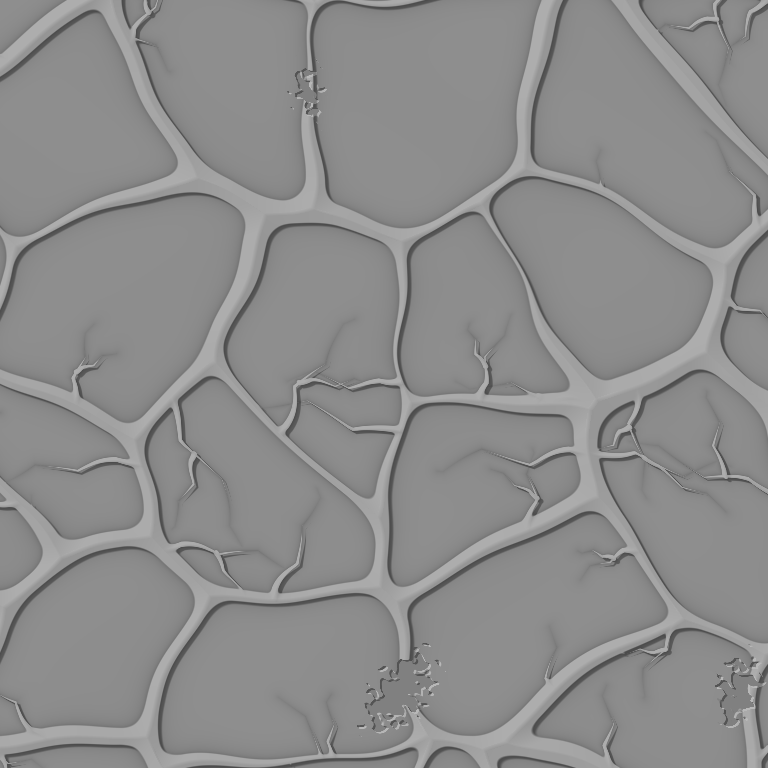
Write a Shadertoy shader that draws this texture map.

```glsl
// Grey plates parted by raised, branching veins, lit from the upper left.
// Warped cellular borders make the veins, tapered strokes make the twigs,
// and a second sample of the same field toward the light gives the shadows.

const float CELLS = 4.1;                   // plates per canvas height
const vec2 TO_LIGHT = vec2(-0.0050, 0.0040);

const float PLATE = 0.555;
const float VEIN = 0.632;
const float PIT = 0.50;

vec2 hash2(vec2 c) {
    vec3 q = fract(c.xyx * vec3(0.1031, 0.1030, 0.0973));
    q += dot(q, q.yzx + 33.33);
    return fract((q.xx + q.yz) * q.zy);
}

vec2 site(vec2 id) {
    return id + 0.05 + 0.9 * hash2(id + 19.0);
}

float smin(float a, float b, float k) {
    float h = max(k - abs(a - b), 0.0) / k;
    return min(a, b) - 0.25 * k * h * h;
}

vec2 rotate(vec2 v, float angle) {
    float c = cos(angle), s = sin(angle);
    return vec2(c * v.x - s * v.y, s * v.x + c * v.y);
}

// Layered sines that curve the straight cell borders
vec2 warp(vec2 p) {
    p += 0.018 * sin(p.yx * vec2(14.0, 12.0) + vec2(0.7, 2.1));
    return p + 0.004 * sin(p.yx * vec2(43.0, 37.0) + vec2(3.0, 1.2));
}

// Point on a slightly kinked line at fraction t of its length
vec2 kinked(vec2 dir, float len, float t, float phase) {
    float sway = 0.035 * len * min(1.0, 3.0 * t) * asin(sin(11.0 * t + phase));
    return dir * len * t + vec2(-dir.y, dir.x) * sway;
}

// Distance to a kinked stroke that tapers to a point
float stroke(vec2 r, vec2 dir, float len, float width, float phase) {
    float t = clamp(dot(r, dir) / len, 0.0, 1.0);
    return length(r - kinked(dir, len, t, phase)) - mix(width, -0.6 * width, t);
}

// A twig, sometimes forked near its middle
float twig(vec2 r, vec2 dir, vec2 seed) {
    float len = 0.35 + 0.50 * fract(seed.x * 17.0);
    float phase = 6.28 * seed.y;
    float d = stroke(r, dir, len, 0.019, phase);
    float turn = fract(seed.y * 13.0) - 0.5;
    if (abs(turn) > 0.22) {
        vec2 fork = kinked(dir, len, 0.4, phase);
        d = min(d, stroke(r - fork, rotate(dir, 2.6 * turn), 0.55 * len, 0.014, phase + 2.0));
    }
    return d;
}

// Signed distance to the veins and twigs, negative inside
float veinField(vec2 p) {
    vec2 g = warp(p) * CELLS;
    vec2 base = floor(g), homeId = base;
    float nearest = 9.0;
    for (int i = 0; i < 9; i++) {
        vec2 id = base + vec2(i % 3, i / 3) - 1.0;
        float dist = distance(g, site(id));
        if (dist < nearest) { nearest = dist; homeId = id; }
    }
    vec2 home = site(homeId);
    float width = 0.035 + 0.017 * sin(g.x * 2.3 + 1.3 * sin(g.y * 1.7))
                        + 0.011 * sin(g.y * 3.4 - g.x * 1.5);
    float d = 1.0, twigs = 1.0;
    for (int i = 0; i < 25; i++) {
        if (i == 12) continue;
        vec2 id = homeId + vec2(i % 5, i / 5) - 2.0;
        vec2 gap = site(id) - home;
        vec2 normal = normalize(gap);
        vec2 r = g - home - 0.5 * gap;
        d = smin(d, -dot(r, normal) - width, 0.10);
        vec2 seed = hash2(homeId * 7.0 + id * 3.0 + 51.0);
        if (length(gap) < 1.4 && seed.x < 0.42)
            twigs = min(twigs, twig(r, rotate(-normal, 1.5 * (seed.y - 0.5)), seed));
    }
    return smin(d, 1.6 * twigs, 0.03) / CELLS;
}

// Height of the ragged chipped spots: 0 in a pit, 1 on the sound surface
float chipHeight(vec2 p) {
    float d = 1.0;
    for (int i = 0; i < 3; i++) {
        float n = float(i);
        vec2 centre = vec2(fract(0.52 + 0.44 * n), 0.10 + 0.39 * n * (n - 1.0));
        vec2 q = rotate(p - centre, -0.9 - 0.4 * n);
        d = min(d, length(q * vec2(0.8, 1.5)) - 0.040 + 0.011 * n);
    }
    vec2 q = rotate(p, 0.6);
    d += 0.009 * asin(sin(q.x * 150.0 + 2.0 * sin(q.y * 190.0)));
    d += 0.006 * asin(sin(q.y * 310.0 - q.x * 120.0 + 2.0 * sin(q.x * 270.0)));
    return smoothstep(-0.002, 0.002, d);
}

void mainImage(out vec4 fragColor, in vec2 fragCoord) {
    vec2 p = fragCoord / iResolution.y;
    float soft = max(0.0011, 0.7 / iResolution.y);
    float d = veinField(p);
    float lit = veinField(p + TO_LIGHT);
    float outside = max(d, 0.0);

    // Plate with faint mottling, soft halo, contact line and cast shadow
    float tone = PLATE + 0.003 * sin(p.x * 19.0 + 2.0 * sin(p.y * 15.0));
    tone -= 0.065 * exp(-outside / 0.011);
    tone -= 0.050 * exp(-outside / 0.002);
    tone -= 0.17 * smoothstep(0.0015, -0.0015, lit);

    // Vein top, brighter on the side facing the light
    float slope = clamp((lit - d) / length(TO_LIGHT), -1.0, 1.0);
    tone = mix(tone, VEIN + 0.048 * slope, smoothstep(soft, -soft, d));

    // Chipped spots
    float chip = chipHeight(p);
    tone = mix(PIT, tone, chip) + 0.17 * (chip - chipHeight(p + 0.5 * TO_LIGHT));

    fragColor = vec4(vec3(clamp(tone, 0.30, 0.72)), 1.0);
}
```
